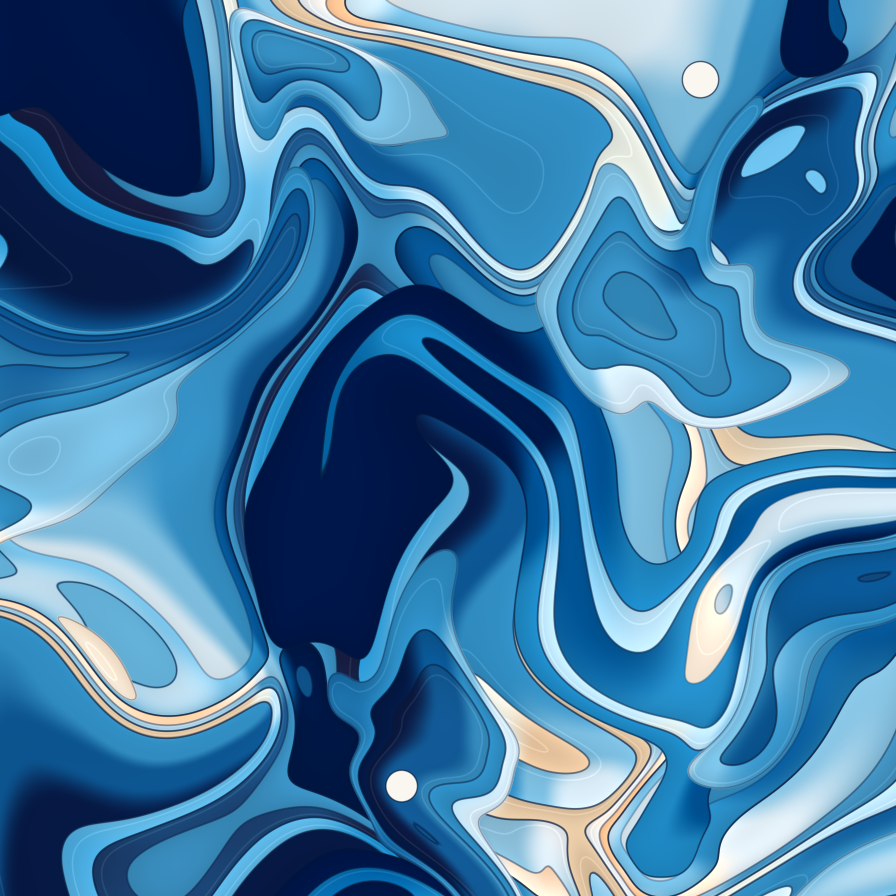
Reproduce this background procedurally as a WebGL 1 fragment shader.

```glsl
precision highp float;
// Flowing marbled ribbons: layered contour bands of a domain-warped noise field,
// each band tinted from a blue-to-cream ramp and edged with a thin inked line.
// Upper layers cover lower ones where their field is high; a few dots sit on top.
uniform vec2 u_resolution;

#define SCALE 3.1        // noise cells across the canvas
#define BANDS 8.5        // contour levels per unit of field
#define UNEVEN 0.64      // variation of band widths
#define WARP 0.95        // strength of the bending
#define BAND_TONE 0.78   // tone change from band to band
#define REGION_TONE 1.1  // tone change from region to region
#define LINE 0.0007      // half width of the ink lines
#define DOT_RADIUS 0.019
#define DOT_GRID 3.0
#define LAYERS 3

float hash(vec2 p) {
  vec3 a = fract(vec3(p.xyx) * 0.1031);
  a += dot(a, a.yzx + 33.33);
  return fract((a.x + a.y) * a.z);
}

vec2 hash2(vec2 p) {
  vec3 a = fract(vec3(p.xyx) * vec3(0.1031, 0.1030, 0.0973));
  a += dot(a, a.yzx + 33.33);
  return fract((a.xx + a.yz) * a.zy);
}

float corner(vec2 cell, vec2 offset) {
  return dot(normalize(hash2(cell) - 0.4999), offset);
}

// Gradient noise, roughly -0.6 to 0.6
float noise(vec2 p) {
  vec2 i = floor(p), f = p - i, e = vec2(1.0, 0.0);
  vec2 u = f * f * f * (f * (f * 6.0 - 15.0) + 10.0);
  return mix(mix(corner(i, f), corner(i + e, f - e), u.x),
             mix(corner(i + e.yx, f - e.yx), corner(i + 1.0, f - 1.0), u.x), u.y);
}

vec2 noise2(vec2 p) {
  return vec2(noise(p), noise(p + vec2(41.7, 23.3)));
}

// Bends the plane in two steps, then stretches it along the rising diagonal
vec2 flow(vec2 p) {
  vec2 q = p * SCALE + 7.3;
  q += WARP * noise2(q * 0.9);
  q += WARP * 0.6 * noise2(q * 1.4 + 11.0);
  return vec2(0.62 * (q.x + q.y), 0.85 * (q.y - q.x));
}

// Contour level of one layer; whole numbers are band borders
float level(vec2 q, float layer) {
  float u = BANDS * noise(q + layer * vec2(17.37, 9.61));
  return u + UNEVEN * sin(1.3 * u + layer * 2.0);
}

float rise(float edge, float t) {
  return smoothstep(edge - 0.05, edge + 0.05, t);
}

vec3 ramp(float t) {
  vec3 c = mix(vec3(0.005, 0.09, 0.26), vec3(0.03, 0.33, 0.57), rise(0.17, t));
  c = mix(c, vec3(0.17, 0.54, 0.75), rise(0.36, t));
  c = mix(c, vec3(0.46, 0.73, 0.87), rise(0.62, t));
  c = mix(c, vec3(0.82, 0.91, 0.96), rise(0.79, t));
  c = mix(c, vec3(0.99, 0.94, 0.87), rise(0.94, t));
  return mix(c, vec3(0.95, 0.77, 0.60), rise(1.1, t));
}

// Tint of band k, shaded from one border (phase 0) to the next (phase 1)
vec3 bandColor(float k, float phase, float region, float layer) {
  vec2 h = hash2(vec2(k + 50.0, layer * 13.0 + 3.0));
  vec3 c = ramp(0.5 + BAND_TONE * (h.x - 0.5) + REGION_TONE * region);
  c += (h.y - 0.5) * vec3(0.16, 0.02, -0.05);
  return c * (0.94 + 0.14 * phase);
}

void main() {
  float px = 1.0 / u_resolution.y, delta = 0.0008;
  vec2 p = gl_FragCoord.xy * px;
  vec3 ink = vec3(0.02, 0.09, 0.22), color = ink;
  // Warped position and its neighbours, for border distances
  vec2 q = flow(p), qx = flow(p + vec2(delta, 0.0)), qy = flow(p + vec2(0.0, delta));
  // Light and dark regions, shared by all layers
  float region = noise(q * 0.62 + 31.0);

  for (int i = 0; i < LAYERS; i++) {
    float layer = float(i), l = level(q, layer);
    float slope = length(vec2(level(qx, layer), level(qy, layer)) - l) / delta + 0.5;
    // Bands on both sides of the nearest border
    float n = floor(l + 0.5), d = (l - n) / slope;
    vec3 c = mix(bandColor(n - 1.0, l - n + 1.0, region, layer),
                 bandColor(n, l - n, region, layer), smoothstep(-px, px, d));
    // Faint pale hairline within the band, then the ink line on the border
    float crowd = 1.0 - smoothstep(0.2, 0.6, slope * px);
    float hair = 1.0 - smoothstep(0.0, 1.5 * px, abs(fract(l) - 0.3) / slope);
    c += 0.07 * crowd * hair * step(0.55, hash(vec2(floor(l) + 80.0, layer)));
    float inked = mix(0.25, 0.9, hash(vec2(n + 20.0, layer + 7.0)));
    c = mix(c, ink, inked * crowd * (1.0 - smoothstep(LINE - 0.5 * px, LINE + px, abs(d))));
    // The first layer fills the ground, later ones cover it above level one
    float cover = i == 0 ? 1.0 : smoothstep(-px, px, (l - 1.0) / slope + LINE);
    color = mix(color, c, cover);
  }

  // Scattered round dots, mostly white
  vec2 cell = floor(p * DOT_GRID);
  vec2 center = (cell + 0.2 + 0.6 * hash2(cell + 61.0)) / DOT_GRID;
  float r = distance(p, center) - DOT_RADIUS * (0.75 + 0.4 * hash(cell + 5.0));
  float shown = step(0.6, hash(cell + 27.0));
  vec3 dotColor = mix(vec3(0.01, 0.06, 0.18), vec3(0.98, 0.97, 0.94), step(0.25, hash(cell + 44.0)));
  color = mix(color, ink, shown * (1.0 - smoothstep(-px, px, r - 1.5 * LINE)));
  color = mix(color, dotColor, shown * (1.0 - smoothstep(-px, px, r)));
  gl_FragColor = vec4(clamp(color, 0.0, 1.0), 1.0);
}
```
